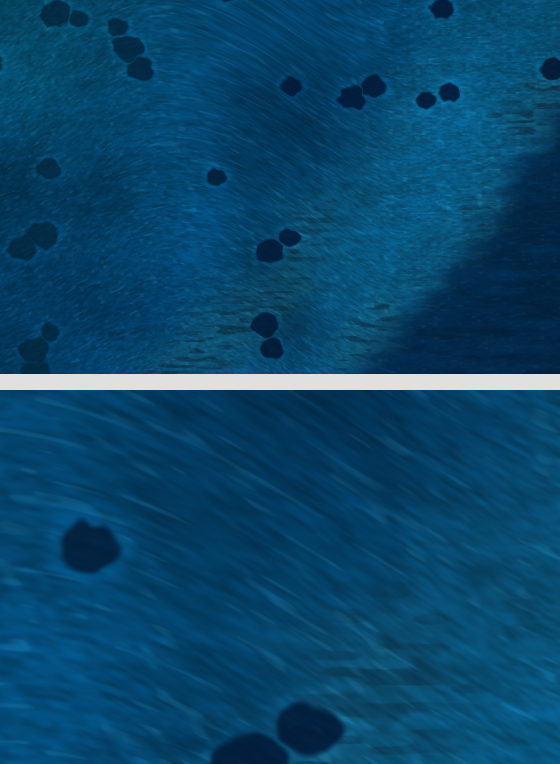
Top, the full canvas; bottom, a detail of the centre.
A Shadertoy shader for this texture:

```glsl
float hash(vec2 p) {
    vec3 q = fract(vec3(p.xyx) * 0.1031);
    q += dot(q, q.yzx + 33.33);
    return fract((q.x + q.y) * q.z);
}

vec2 hash2(vec2 p) {
    return vec2(hash(p), hash(p + 57.3));
}

float noise(vec2 p) {
    vec2 i = floor(p), f = fract(p);
    f = f * f * (3.0 - 2.0 * f);
    return mix(mix(hash(i), hash(i + vec2(1, 0)), f.x),
               mix(hash(i + vec2(0, 1)), hash(i + vec2(1, 1)), f.x), f.y);
}

float fbm(vec2 p) {
    float sum = 0.0, amp = 0.5;
    for (int i = 0; i < 5; i++) {
        sum += amp * noise(p);
        p = mat2(1.6, 1.2, -1.2, 1.6) * p + 7.1;
        amp *= 0.5;
    }
    return sum;
}

vec2 rotate(vec2 p, float a) {
    return mat2(cos(a), -sin(a), sin(a), cos(a)) * p;
}

// Signed distance to the edge of the deep water, positive inside it
float deepSide(vec2 p) {
    return p.x - 0.94 - p.y + 0.3 * p.y * p.y;
}

// Distances to the nearest and second nearest reef patch
vec2 reefPatches(vec2 p) {
    vec2 nearest = vec2(1.0);
    vec2 cell = floor(p * 4.5);
    for (int j = -1; j <= 1; j++)
    for (int i = -1; i <= 1; i++) {
        vec2 id = cell + vec2(i, j) + 20.0;
        if (hash(id * 1.7 + 3.0) > 0.6) continue;
        vec2 center = (id - 20.0 + 0.25 + 0.5 * hash2(id)) / 4.5;
        if (deepSide(center) > 0.06) continue;
        float count = 1.0 + floor(3.0 * pow(hash(id + 9.4), 1.3));
        float heading = 6.28 * hash(id + 4.2);
        for (float k = 0.0; k < 3.0; k++) {
            if (k >= count) break;
            vec2 seed = id * 3.1 + k * 11.7;
            float radius = mix(0.024, 0.041, hash(seed));
            vec2 q = rotate(p - center, 0.6 * hash(seed + 2.0) - 0.3);
            q.y *= 1.15;
            float a = atan(q.y, q.x);
            float lobes = 0.05 * sin(3.0 * a + 6.0 * hash(seed)) + 0.03 * sin(7.0 * a + seed.x);
            float d = length(q) - radius * (1.0 + lobes);
            nearest = d < nearest.x ? vec2(d, nearest.x) : vec2(nearest.x, min(nearest.y, d));
            heading += 1.4 * hash(seed + 5.0) - 0.3;
            center += 0.064 * vec2(cos(heading), sin(heading));
        }
    }
    return nearest;
}

float pool(vec2 p, vec2 center, vec2 size) {
    vec2 q = (p - center) / size;
    return exp(-dot(q, q));
}

void mainImage(out vec4 fragColor, in vec2 fragCoord) {
    vec2 p = fragCoord / iResolution.y;
    float clouds = fbm(p * 4.0 + 3.0) - 0.48;
    float streaks = fbm(p * vec2(9.0, 45.0)) - 0.48;
    float side = deepSide(p) + 0.16 * clouds + 0.12 * streaks;

    // Broad water tones
    float shoal = smoothstep(-0.62, -0.3, side);
    vec3 color = mix(vec3(0.010, 0.255, 0.410), vec3(0.025, 0.325, 0.480), shoal);
    float teal = smoothstep(0.7, 0.0, p.x) * smoothstep(0.35, 1.0, p.y);
    color = mix(color, vec3(0.018, 0.285, 0.400), teal);
    float dim = pool(p, vec2(0.77, 0.68), vec2(0.2, 0.16))
              + pool(p, vec2(0.76, 0.12), vec2(0.13, 0.11))
              + 0.9 * pool(p, vec2(0.3, 0.18), vec2(0.26, 0.13))
              + 0.7 * pool(p, vec2(0.0, 0.2), vec2(0.2, 0.3));
    color = mix(color, vec3(0.008, 0.195, 0.335), clamp(0.7 * dim + 0.4 * streaks, 0.0, 0.85));
    color *= 1.0 + 0.55 * clouds + 0.25 * streaks;

    // Deep water on the right
    float deep = smoothstep(-0.04, 0.09, side);
    color = mix(color, vec3(0.008, 0.155, 0.285) * (1.0 + 0.5 * streaks), deep);

    // Olive weed in thin level streaks along both rims of the shoal
    float rims = exp(-pow((side + 0.43) / 0.11, 2.0)) * smoothstep(0.95, 0.4, p.y)
               + exp(-pow((side + 0.03) / 0.09, 2.0));
    float weed = noise(p * vec2(26.0, 130.0) + 2.0 * clouds);
    float patchy = smoothstep(0.35, 0.6, noise(p * 7.0 + 31.0));
    float cover = rims * mix(0.35, 1.0, patchy);
    color = mix(color, vec3(0.090, 0.315, 0.400), 0.45 * cover);
    color = mix(color, vec3(0.035, 0.195, 0.290), 0.75 * cover * smoothstep(0.52, 0.75, weed));

    // Dark reef patches with pale rims and seams
    vec2 wobble = vec2(noise(p * 55.0), noise(p * 55.0 + 19.0)) - 0.5;
    vec2 reef = reefPatches(p + 0.010 * wobble);
    float inside = smoothstep(0.004, -0.004, reef.x);
    inside *= mix(0.45, 1.0, smoothstep(0.001, 0.006, reef.y - reef.x));
    color *= 1.0 + 0.14 * exp(-pow((reef.x - 0.007) / 0.008, 2.0));
    vec3 reefColor = mix(vec3(0.012, 0.165, 0.265), vec3(0.008, 0.100, 0.215), smoothstep(0.2, 0.8, p.x));
    color = mix(color, reefColor, 0.9 * inside);

    // Fine ripples, slanted on the left and level on the right
    vec2 r = rotate(p, mix(0.5, 0.0, smoothstep(0.3, 1.1, p.x)));
    float ripple = noise(r * vec2(75.0, 190.0)) + 0.6 * noise(r * vec2(150.0, 300.0) + 40.0) - 0.8;
    float glint = smoothstep(0.72, 0.95, noise(r * vec2(60.0, 170.0) + 80.0));
    float strength = mix(1.0, 0.55, max(deep, inside));
    color *= 1.0 + 0.24 * strength * ripple;
    color += vec3(0.030, 0.055, 0.055) * glint * strength * (1.0 - 0.6 * inside);

    // Darker corners
    vec2 c = p - 0.5 * iResolution.xy / iResolution.y;
    color *= 1.04 - 0.16 * dot(c, c);
    fragColor = vec4(clamp(color, 0.0, 1.0), 1.0);
}
```
